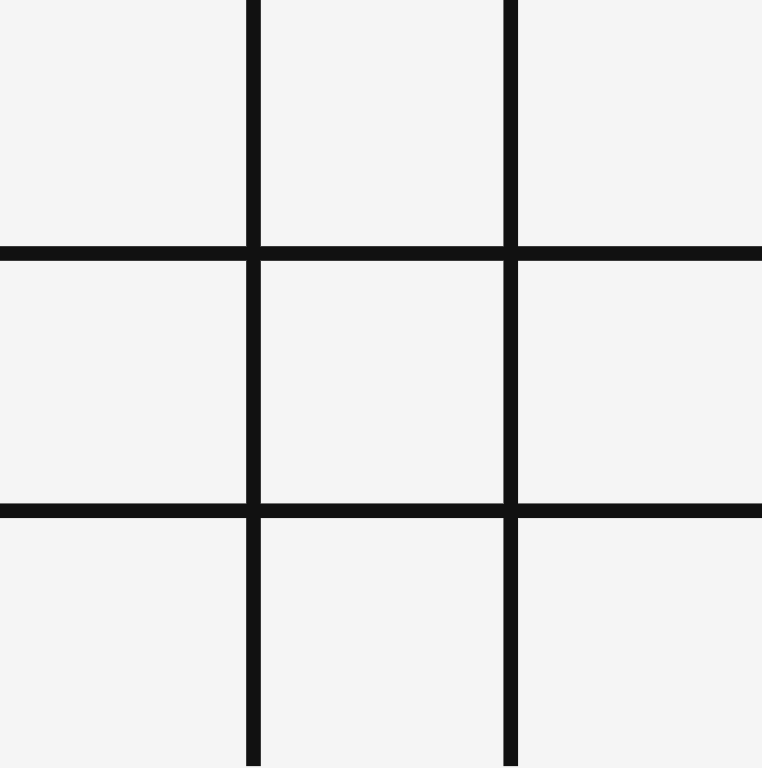
Give the GLSL for this pattern, as a Shadertoy shader.

```glsl
// Draws a pale field divided into nine cells by two dark bars each way.

// Lengths are fractions of the canvas height, measured from the top left.
const vec3 PAPER = vec3(0.961);
const vec3 INK = vec3(0.067);
const vec2 GRID_CENTER = vec2(254.75) / 512.0;
const float BAR_SPACING = 171.5 / 512.0;
const float BAR_WIDTH = 9.76 / 512.0;
const float BAR_LENGTH = 1.0;

// Pixel coverage of a region from its signed distance
vec2 coverage(vec2 dist, float pixel) {
    return clamp(0.5 - dist / pixel, 0.0, 1.0);
}

void mainImage(out vec4 fragColor, in vec2 fragCoord) {
    float pixel = 1.0 / iResolution.y;
    vec2 p = vec2(fragCoord.x, iResolution.y - fragCoord.y) * pixel;

    // Mirror about the grid center so one bar per axis serves both sides
    vec2 q = abs(p - GRID_CENTER);
    vec2 bars = coverage(abs(q - 0.5 * BAR_SPACING) - 0.5 * BAR_WIDTH, pixel);

    // Each bar stops at its ends along the other axis
    vec2 extent = coverage(q - 0.5 * BAR_LENGTH, pixel);
    bars *= extent.yx;

    float ink = max(bars.x, bars.y);
    fragColor = vec4(mix(PAPER, INK, ink), 1.0);
}
```
